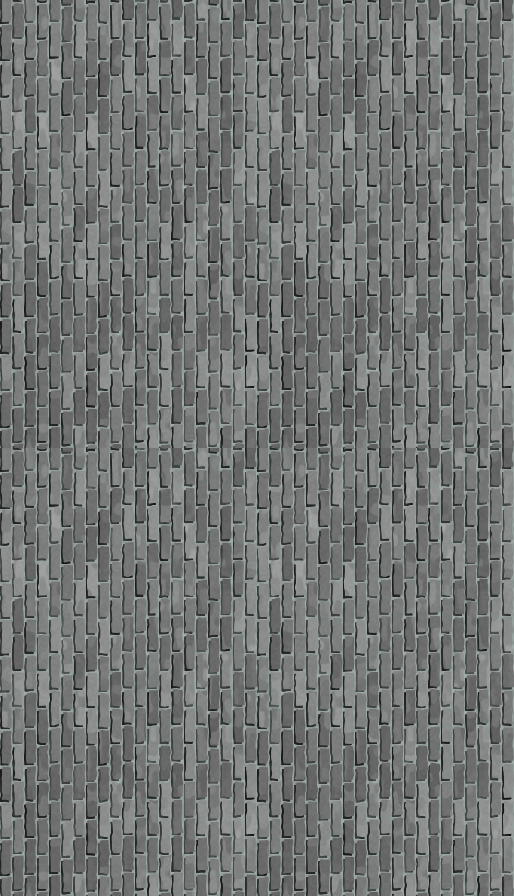
This texture is drawn by a Shadertoy shader. Its source:

```glsl
// Upright grey bricks in staggered columns, with pale mortar and dark shadows, tiled two by two.

const vec2 TILES = vec2(2.0);            // repeats across and down
const float COLUMNS = 21.0;              // brick columns per tile
const float BRICKS = 12.2;               // bricks per column; the last is cut at the seam
const float BRICK_LENGTH = 3.0;          // in column widths
const vec2 GAP = vec2(0.19, 0.21);       // mortar between bricks, in column widths
const float CORNER = 0.09;
const float WOBBLE = 0.13;               // raggedness of the brick edges
const vec2 SHADOW_SHIFT = vec2(-0.15, -0.17);
const vec2 BRICK_SHIFT = vec2(0.04, 0.05);
const float STAGGER_JITTER = 0.12;
const float SLIDE = 0.35;                // where the tile edge cuts the first brick
const float BLOTCH = 0.08;
const float GRAIN = 0.035;
const float REGION = 0.05;               // slow change of tone over the wall
const float PALE_SHARE = 0.13;

const vec3 BRICK_DARK = vec3(0.395, 0.395, 0.395);
const vec3 BRICK_LIGHT = vec3(0.495, 0.503, 0.500);
const vec3 BRICK_PALE = vec3(0.545, 0.555, 0.550);
const vec3 MORTAR = vec3(0.600, 0.645, 0.630);
const vec3 SHADOW = vec3(0.06);

float hash(vec2 p) {
    vec3 q = fract(p.xyx * vec3(0.1031, 0.1030, 0.0973));
    q += dot(q, q.yzx + 33.33);
    return fract((q.x + q.y) * q.z);
}

float noise(vec2 p) {
    vec2 cell = floor(p), f = fract(p);
    f = f * f * (3.0 - 2.0 * f);
    float low = mix(hash(cell), hash(cell + vec2(1, 0)), f.x);
    float high = mix(hash(cell + vec2(0, 1)), hash(cell + vec2(1, 1)), f.x);
    return mix(low, high, f.y);
}

float roundedBox(vec2 p, vec2 halfSize) {
    vec2 q = abs(p) - halfSize + CORNER;
    return length(max(q, 0.0)) + min(max(q.x, q.y), 0.0) - CORNER;
}

void mainImage(out vec4 fragColor, in vec2 fragCoord) {
    vec2 tile = fract(fragCoord / iResolution.xy * TILES);
    vec2 p = tile * vec2(COLUMNS, BRICKS * BRICK_LENGTH);   // in column widths
    float soft = 0.55 * COLUMNS * TILES.x / iResolution.x;

    // Brick layout: alternate columns slide by half a brick, plus jitter
    float column = floor(p.x);
    float slide = SLIDE + 0.5 * mod(column, 2.0) + STAGGER_JITTER * hash(vec2(column, 71.0));
    float along = p.y / BRICK_LENGTH + slide;
    vec2 id = vec2(column, floor(along));
    vec2 local = vec2(fract(p.x) - 0.5, (fract(along) - 0.5) * BRICK_LENGTH);

    // Ragged outline, uneven brick size
    vec2 ragged = vec2(noise(p * 2.3 + 11.0), noise(p * 2.3 + 47.0)) - 0.5;
    vec2 halfSize = 0.5 * (vec2(1.0, BRICK_LENGTH) - GAP);
    halfSize -= 0.05 * vec2(hash(id + 13.0), hash(id + 29.0));
    vec2 q = local - BRICK_SHIFT + WOBBLE * ragged;
    float brick = 1.0 - smoothstep(-soft, soft, roundedBox(q, halfSize));
    float shadow = 1.0 - smoothstep(-soft, soft, roundedBox(q - SHADOW_SHIFT, halfSize));

    // Brick tone: mostly dark to medium, a few pale
    float tone = hash(id + 5.0);
    vec3 face = mix(BRICK_DARK, BRICK_LIGHT, smoothstep(0.1, 1.0, tone));
    face = mix(face, BRICK_PALE, step(1.0 - PALE_SHARE, hash(id + 83.0)));
    face += REGION * (noise(p * vec2(0.22, 0.16) + 3.0) - 0.5);

    // Wear: lighter smears on some bricks, and fine grain
    float smear = smoothstep(0.5, 0.65, noise(p * vec2(1.6, 1.0) + 19.0 * tone));
    face += BLOTCH * smear * hash(id + 37.0);
    face += GRAIN * (noise(p * 5.0) - 0.5);

    // Mortar, shadow on the left and lower sides, then the brick on top
    vec3 color = MORTAR * (0.88 + 0.18 * noise(p * 3.0 + 7.0));
    float depth = mix(0.6, 1.0, hash(id + 59.0)) * mix(0.75, 1.0, noise(p * 1.5));
    color = mix(color, SHADOW, shadow * depth);
    color = mix(color, face, brick);
    fragColor = vec4(color, 1.0);
}
```
